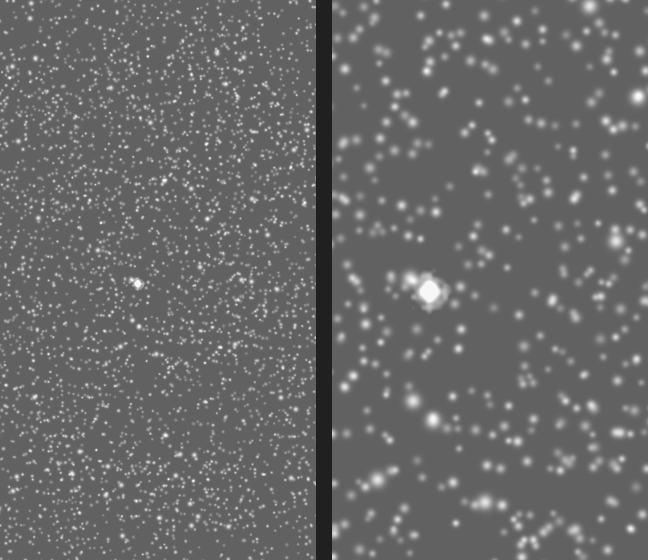
Left: the whole. Right: its middle third, enlarged.
Reproduce this texture procedurally as a WebGL 2 fragment shader.

```glsl
#version 300 es
precision highp float;
// A field of small soft glowing specks scattered over flat grey.
// Each grid cell holds several randomly placed gaussian specks, thinned by a
// slow noise so they clump; one large mottled glow sits near the middle.

uniform vec2 u_resolution;
out vec4 outColor;

// Lengths are fractions of the canvas height.
const float UNIT = 1.0 / 512.0;
const float CELL = 12.0 * UNIT;
const int SPECKS_PER_CELL = 5;
const float PRESENCE = 0.64;            // mean chance that a speck exists
const float CLUMPING = 0.40;            // strength of the density noise
const float CLUMP_SIZE = 34.0 * UNIT;
const vec2 SPECK_RADIUS = vec2(0.95, 1.5) * UNIT;
const vec2 SPECK_GLOW = vec2(0.18, 0.49);
const float BIG_SHARE = 0.018;          // share of larger, brighter specks
const float BIG_RADIUS = 2.1 * UNIT;
const float BIG_GLOW = 0.52;
const vec2 ORB_PLACE = vec2(0.436, 0.493);
const float ORB_CORE = 2.9 * UNIT;
const float ORB_HALO = 5.4 * UNIT;
const float GROUND = 0.38;

float hash(vec2 p) {
    return fract(sin(dot(p, vec2(127.1, 311.7))) * 43758.55);
}

float valueNoise(vec2 p) {
    vec2 i = floor(p), f = fract(p);
    f = f * f * (3.0 - 2.0 * f);
    return mix(mix(hash(i), hash(i + vec2(1, 0)), f.x),
               mix(hash(i + vec2(0, 1)), hash(i + vec2(1, 1)), f.x), f.y);
}

float gaussian(float d, float radius) {
    float t = d / radius;
    return exp(-t * t);
}

// Chance of a speck at a place: clumpy, and thinner at the top and bottom.
float presence(vec2 place) {
    float clump = 1.0 + CLUMPING * (2.0 * valueNoise(place / CLUMP_SIZE) - 1.0);
    float edge = min(place.y, 1.0 - place.y);
    return PRESENCE * clump * mix(0.7, 1.03, smoothstep(0.0, 0.12, edge));
}

// Darkness left after all nearby specks are screened together.
float speckField(vec2 p) {
    vec2 home = floor(p / CELL);
    float remaining = 1.0;
    for (int y = -1; y <= 1; y++)
    for (int x = -1; x <= 1; x++) {
        vec2 cell = home + vec2(x, y);
        for (int k = 0; k < SPECKS_PER_CELL; k++) {
            vec2 seed = cell + float(k) * vec2(17.3, 41.9);
            vec2 jitter = vec2(hash(seed + 3.7), hash(seed + 9.2));
            vec2 place = (cell + jitter) * CELL;
            float d = distance(p, place);
            if (d > CELL * 0.6 || hash(seed + 5.4) > presence(place)) continue;

            float size = hash(seed + 12.8);
            float radius = mix(SPECK_RADIUS.x, SPECK_RADIUS.y, hash(seed + 21.6));
            float glow = mix(SPECK_GLOW.x, SPECK_GLOW.y, pow(size, 1.5));
            if (hash(seed + 33.1) < BIG_SHARE) {
                radius = BIG_RADIUS;
                glow = BIG_GLOW;
            }
            remaining *= 1.0 - glow * gaussian(d, radius);
        }
    }
    return remaining;
}

// Bright core inside a broken, mottled halo.
float orb(vec2 p) {
    float d = length(p);
    float mottle = valueNoise(p / (1.7 * UNIT) + 40.0);
    float rim = ORB_HALO * (0.85 + 0.3 * mottle);
    float halo = (0.14 + 0.26 * mottle) * (1.0 - smoothstep(0.7 * rim, 1.25 * rim, d));
    float core = 0.54 * (1.0 - smoothstep(0.55 * ORB_CORE, 1.4 * ORB_CORE, d));
    return halo + core;
}

void main() {
    vec2 p = gl_FragCoord.xy / u_resolution.y;
    float aspect = u_resolution.x / u_resolution.y;

    float remaining = speckField(p);
    remaining *= 1.0 - orb(p - ORB_PLACE * vec2(aspect, 1.0));

    float light = GROUND + 1.0 - remaining;
    outColor = vec4(vec3(min(light, 0.97)), 1.0);
}
```
